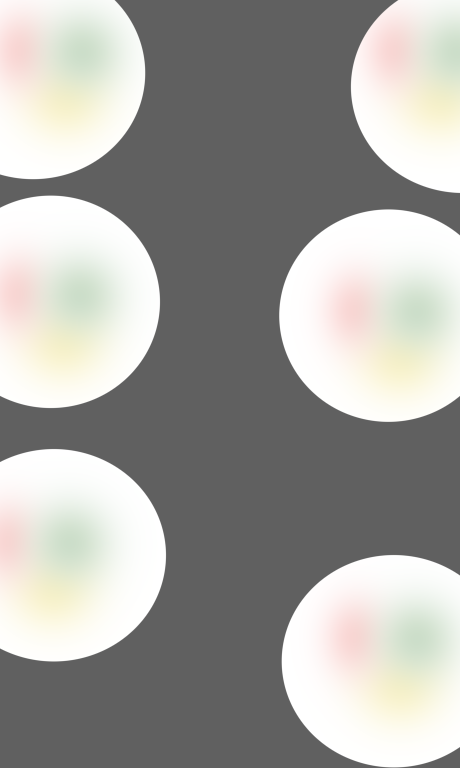
Write a Shadertoy shader that draws this background.

```glsl
#define BACKDROP vec3(0.378)
#define GREEN vec3(0.80, 0.87, 0.79)
#define RED vec3(0.985, 0.835, 0.83)
#define YELLOW vec3(0.985, 0.955, 0.79)
#define ASPECT 0.598
#define DISC_HEIGHT 0.1383
#define DISC_WIDTH 0.1458
#define MIDDLE_ROW_WIDTH 0.1420
#define RED_OFFSET vec2(-0.081, 0.002)
#define YELLOW_OFFSET vec2(-0.022, -0.062)

const int DISC_COUNT = 6;

// Disc centre in xy, centre of its green glow in zw, row by row from the top
const vec4 DISCS[DISC_COUNT] = vec4[](
    vec4(0.043, 0.905, 0.107, 0.932), vec4(0.602, 0.887, 0.594, 0.932),
    vec4(0.066, 0.607, 0.104, 0.615), vec4(0.505, 0.589, 0.542, 0.594),
    vec4(0.070, 0.277, 0.091, 0.293), vec4(0.512, 0.139, 0.542, 0.168));

// Soft elliptical falloff, 1 at the centre
float glow(vec2 offset, vec2 spread) {
    vec2 q = offset / spread;
    return exp(-0.5 * dot(q, q));
}

// Antialiased ellipse coverage, using a gradient-based distance
float ellipseMask(vec2 offset, vec2 radii, float pixel) {
    vec2 q = offset / radii;
    float k = length(q);
    float dist = k * (k - 1.0) / max(length(q / radii), 1e-4);
    return 1.0 - smoothstep(-0.7 * pixel, 0.7 * pixel, dist);
}

// White surface tinted by three overlapping glows
vec3 pearl(vec2 offset) {
    vec3 color = vec3(1.0);
    color = mix(color, YELLOW, glow(offset - YELLOW_OFFSET, vec2(0.039, 0.036)));
    color = mix(color, RED, glow(offset - RED_OFFSET, vec2(0.028, 0.036)));
    return mix(color, GREEN, glow(offset, vec2(0.037)));
}

void mainImage(out vec4 fragColor, in vec2 fragCoord) {
    // Coordinates in canvas heights
    vec2 p = fragCoord / iResolution.xy * vec2(ASPECT, 1.0);
    float pixel = 1.0 / iResolution.y;
    vec3 color = BACKDROP;

    // Two columns of discs, the middle row slightly narrower
    for (int i = 0; i < DISC_COUNT; i++) {
        float width = i / 2 == 1 ? MIDDLE_ROW_WIDTH : DISC_WIDTH;
        float mask = ellipseMask(p - DISCS[i].xy, vec2(width, DISC_HEIGHT), pixel);
        color = mix(color, pearl(p - DISCS[i].zw), mask);
    }

    fragColor = vec4(color, 1.0);
}
```
